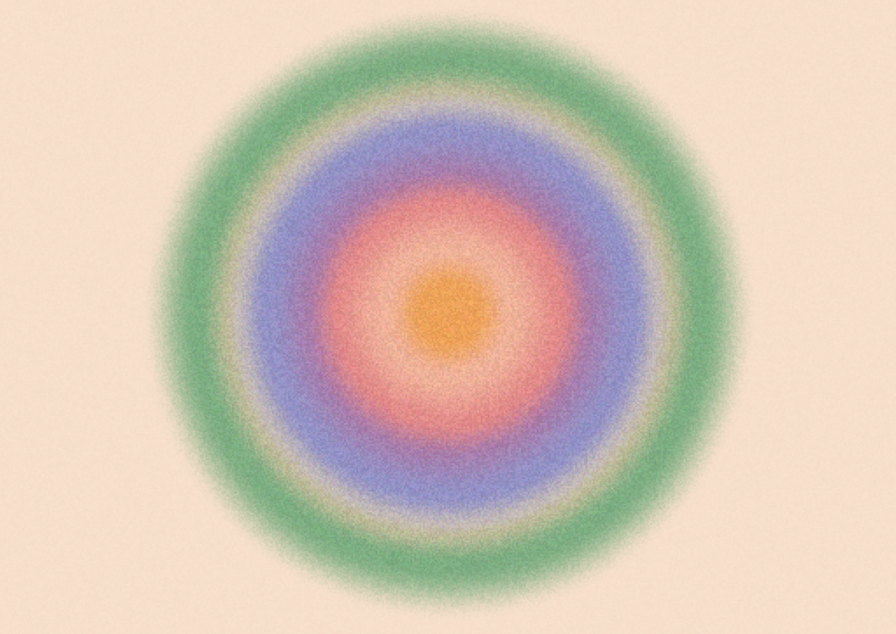
This background is drawn by a Shadertoy shader. Its source:

```glsl
#define CENTER vec2(0.501, 0.5055)
#define GRAIN_ROWS 362.0
#define RING_GRAIN 0.085
#define PAPER_GRAIN 0.016
#define RADIUS_JITTER 0.012

const vec3 AMBER  = vec3(0.930, 0.635, 0.350);
const vec3 PEACH  = vec3(0.935, 0.695, 0.600);
const vec3 ROSE   = vec3(0.885, 0.535, 0.535);
const vec3 PLUM   = vec3(0.665, 0.485, 0.665);
const vec3 IRIS   = vec3(0.575, 0.570, 0.775);
const vec3 MIST   = vec3(0.770, 0.730, 0.715);
const vec3 SAND   = vec3(0.750, 0.730, 0.600);
const vec3 GREEN  = vec3(0.490, 0.680, 0.510);
const vec3 PAPER  = vec3(0.965, 0.873, 0.795);

float hash(vec2 p) {
    vec3 q = fract(vec3(p.xyx) * 0.1031);
    q += dot(q, q.yzx + 33.33);
    return fract((q.x + q.y) * q.z);
}

float noise(vec2 p) {
    vec2 cell = floor(p);
    vec2 f = smoothstep(0.0, 1.0, fract(p));
    float low = mix(hash(cell), hash(cell + vec2(1, 0)), f.x);
    float high = mix(hash(cell + vec2(0, 1)), hash(cell + vec2(1, 1)), f.x);
    return mix(low, high, f.y);
}

// Soft step from one ring colour to the next
vec3 ring(vec3 inner, vec3 outer, float r, float start, float end) {
    return mix(inner, outer, smoothstep(start, end, r));
}

vec3 radialColor(float r) {
    vec3 color = ring(AMBER, PEACH, r, 0.042, 0.100);
    color = ring(color, ROSE, r, 0.100, 0.184);
    color = ring(color, PLUM, r, 0.172, 0.228);
    color = ring(color, IRIS, r, 0.208, 0.288);
    color = ring(color, MIST, r, 0.288, 0.338);
    color = ring(color, SAND, r, 0.330, 0.354);
    color = ring(color, GREEN, r, 0.345, 0.395);
    return ring(color, PAPER, r, 0.402, 0.486);
}

void mainImage(out vec4 fragColor, in vec2 fragCoord) {
    vec2 uv = fragCoord / iResolution.y;
    vec2 center = CENTER * vec2(iResolution.x / iResolution.y, 1.0);

    // Fine grain, with a separate field that roughens the ring edges
    vec2 grainPos = uv * GRAIN_ROWS;
    float grain = noise(grainPos) - 0.5;
    float jitter = noise(grainPos + 517.3) - 0.5;
    vec3 tint = vec3(noise(grainPos + 91.7), noise(grainPos + 233.1),
                     noise(grainPos + 371.9)) - 0.5;

    float r = length(uv - center);
    vec3 color = radialColor(r + jitter * RADIUS_JITTER);

    // Grain fades from the rings into the paper
    float strength = mix(RING_GRAIN, PAPER_GRAIN, smoothstep(0.36, 0.49, r));
    color += strength * (grain + 0.6 * tint);

    fragColor = vec4(clamp(color, 0.0, 1.0), 1.0);
}
```
